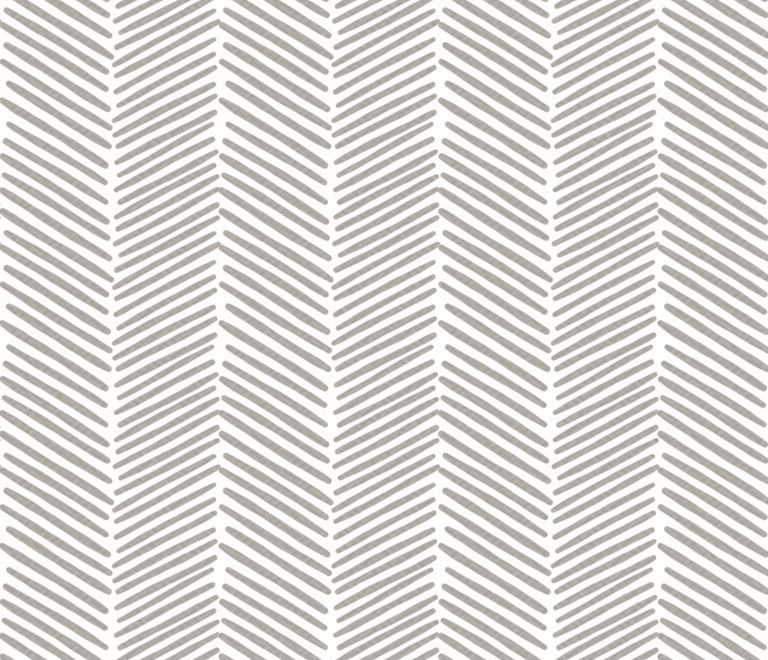
This pattern is drawn by a WebGL 2 fragment shader. Its source:

```glsl
#version 300 es
precision highp float;
// Hand-drawn herringbone: seven columns of brush strokes, falling and rising in turn.
// Each stroke is a tapered, wobbly capsule whose height, slope, reach and weight
// are hashed from its index, so the tile repeats every two columns and 2.03 units down.

uniform vec2 u_resolution;
out vec4 fragColor;

const float TAU = 6.2831853;
const float TILE = 2.03; // tile height, in column widths

float hash(vec2 p) {
  vec3 q = fract(p.xyx * vec3(0.1031, 0.1030, 0.0973));
  q += dot(q, q.yzx + 33.33);
  return fract((q.x + q.y) * q.z);
}

// Signed distance to a stroke from a to b with slightly thinner tips
float stroke(vec2 p, vec2 a, vec2 b, float radius, float seed) {
  vec2 ab = b - a;
  float t = clamp(dot(p - a, ab) / dot(ab, ab), 0.0, 1.0);
  float taper = 1.0 - 0.25 * pow(abs(2.0 * t - 1.0), 5.0);
  float swell = 1.0 + 0.06 * sin(t * 9.0 + seed * 40.0) + 0.04 * sin(t * 23.0 + seed * 71.0);
  vec2 bend = vec2(0.0, 0.004 * sin(t * 6.0 + seed * TAU));
  return length(p - a - ab * t - bend) - radius * taper * swell;
}

// Nearest stroke of one column; y points down
float column(vec2 p, float index) {
  float rising = mod(index, 2.0);
  bool up = rising > 0.5;
  float count = up ? 16.0 : 12.0;
  float pitch = TILE / count;
  float slope = up ? -0.53 : 0.62;
  vec2 local = p - vec2(index + 0.517, 0.0);
  float base = floor((local.y - slope * clamp(local.x, -0.5, 0.5)) / pitch);
  float d = 1.0;
  for (float k = -2.0; k <= 2.0; k++) {
    float i = base + k;
    vec2 id = vec2(mod(i, count) + 3.0, rising * 17.0 + 5.0);
    float h1 = hash(id), h2 = hash(id + 31.7), h3 = hash(id + 67.3), h4 = hash(id + 113.9);
    // Rising strokes crowd together slightly, once per tile
    float crowd = -0.1 * rising * sin(TAU * (i / count - 0.86));
    float middle = (i + (up ? 0.68 : 0.19) + crowd + 0.13 * (h1 - 0.5)) * pitch;
    float tilt = slope + 0.04 * (h2 - 0.5);
    float reach = up ? 0.443 : 0.466;
    float left = -reach + 0.065 * (h3 - 0.5);
    float right = reach + 0.065 * (h4 - 0.5);
    float radius = (up ? 0.0302 : 0.0368) * (0.92 + 0.16 * h2);
    d = min(d, stroke(local, vec2(left, middle + tilt * left),
                      vec2(right, middle + tilt * right), radius, h4));
  }
  return d;
}

void main() {
  // One unit is one column width, measured from the top left
  float pixel = 7.0 / u_resolution.x;
  vec2 p = vec2(gl_FragCoord.x, u_resolution.y - gl_FragCoord.y) * pixel;

  // Stroke tips may poke into the neighbouring columns
  float d = 1.0;
  for (float k = -1.0; k <= 1.0; k++) d = min(d, column(p, floor(p.x) + k));

  // Finely uneven ink on warm white
  float mottle = 0.5 + 0.25 * sin(p.x * 61.0 + 3.0 * sin(p.y * 37.0))
                     + 0.25 * sin(p.y * 83.0 + 2.0 * sin(p.x * 47.0));
  vec3 ink = mix(vec3(0.66, 0.638, 0.619), vec3(0.725, 0.702, 0.682), mottle);
  vec3 paper = vec3(1.0, 0.993, 0.983);
  float cover = 1.0 - smoothstep(-pixel, pixel, d);
  fragColor = vec4(mix(paper, ink, cover), 1.0);
}
```
